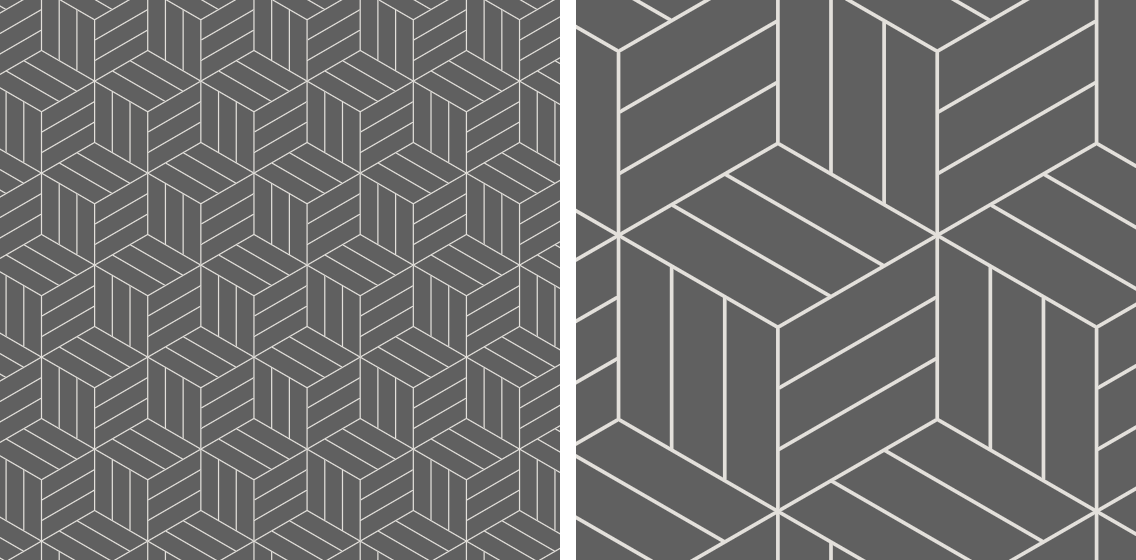
Left, the full canvas; right, a detail of the centre.
Give the GLSL for this pattern, as a WebGL 1 fragment shader.

```glsl
precision highp float;

// Tumbling cubes in thin pale outline on flat grey. A hexagon grid gives one cube
// per cell; each cell splits into three rhombic faces, and every face is ruled
// into three planks running along one of its own edges.

uniform vec2 u_resolution;

const float ROOT3 = 1.7320508;

// Offset from the nearest centre of a pointy-topped hexagon grid.
vec2 hexCell(vec2 p, float width) {
  vec2 period = width * vec2(1.0, ROOT3);
  vec2 a = mod(p + 0.5 * period, period) - 0.5 * period;
  vec2 b = mod(p, period) - 0.5 * period;
  return dot(a, a) < dot(b, b) ? a : b;
}

// Distance to the nearest of a set of parallel lines.
float lineDistance(float x, float spacing) {
  return abs(mod(x + 0.5 * spacing, spacing) - 0.5 * spacing);
}

// Distance to the outlines and plank seams of one cube.
float cubeLines(vec2 q, float faceWidth) {
  float across = q.x;
  float rising = dot(q, vec2(-0.5, 0.5 * ROOT3));   // zero along the rising edge
  float falling = dot(q, vec2(0.5, 0.5 * ROOT3));   // zero along the falling edge

  // x measures across the planks, y across the other pair of face edges
  vec2 face = vec2(falling, rising);                // top
  if (across > 0.0 && rising < 0.0) {
    face = vec2(rising, across);                    // right
  } else if (across <= 0.0 && falling < 0.0) {
    face = vec2(across, falling);                   // left
  }
  return min(lineDistance(face.x, faceWidth / 3.0),
             lineDistance(face.y, faceWidth));
}

// Share of a pixel covered by a line at distance d.
float lineCoverage(float d, float halfWidth, float pixel) {
  return clamp((d + halfWidth) / pixel + 0.5, 0.0, 1.0)
       - clamp((d - halfWidth) / pixel + 0.5, 0.0, 1.0);
}

void main() {
  float pixel = 1.0 / u_resolution.y;
  vec2 p = gl_FragCoord.xy * pixel;

  float cubeWidth = 0.1897;
  vec2 q = hexCell(p - vec2(0.0741, 0.8004), cubeWidth);
  float d = cubeLines(q, 0.5 * cubeWidth);

  vec3 grey = vec3(0.376);
  vec3 chalk = vec3(0.89, 0.88, 0.86);
  gl_FragColor = vec4(mix(grey, chalk, lineCoverage(d, 0.0011, pixel)), 1.0);
}
```
